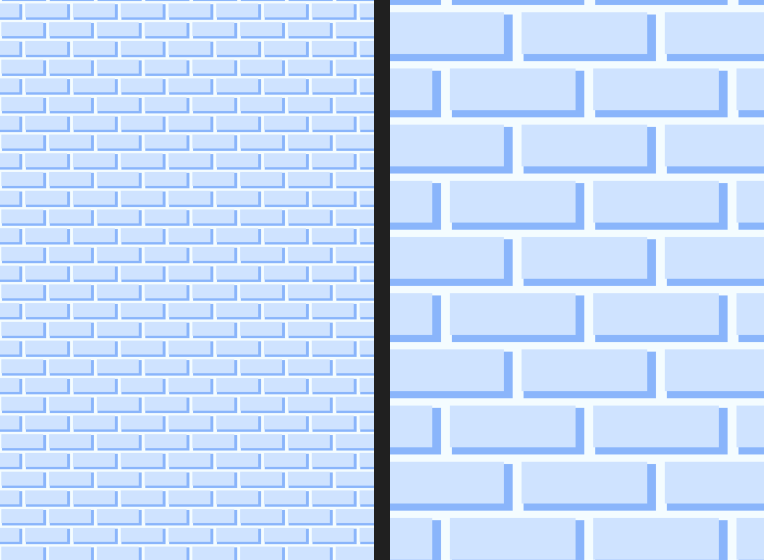
Left: the whole. Right: its middle third, enlarged.
A WebGL 2 fragment shader for this pattern:

```glsl
#version 300 es
precision highp float;

uniform vec2 u_resolution;
out vec4 outColor;

#define BRICKS vec2(7.83, 29.9)      // repeats across and down
#define ORIGIN vec2(-0.003, 0.12)    // first cell corner, from the top left
#define FACE_MIN vec2(0.031, 0.065)  // brick face inside its cell
#define FACE_MAX vec2(0.908, 0.808)
#define SHADE_MIN vec2(0.045, 0.105) // shaded slab behind the face
#define SHADE_MAX vec2(0.969, 0.935)
#define SOFTNESS 0.65                // half width of an edge, in pixels

const vec3 HIGHLIGHT = vec3(0.955, 0.987, 1.0);
const vec3 FACE = vec3(0.81, 0.89, 1.0);
const vec3 SHADE = vec3(0.54, 0.71, 0.985);

// Smooth coverage of an axis-aligned rectangle
float rectangle(vec2 p, vec2 low, vec2 high, vec2 blur) {
  vec2 inside = smoothstep(low - blur, low + blur, p)
              * (1.0 - smoothstep(high - blur, high + blur, p));
  return inside.x * inside.y;
}

void main() {
  vec2 uv = gl_FragCoord.xy / u_resolution;
  vec2 wall = vec2(uv.x, 1.0 - uv.y) * BRICKS - ORIGIN;
  vec2 blur = SOFTNESS * BRICKS / u_resolution;

  // Running bond: every other course moves by half a brick
  float course = floor(wall.y);
  wall.x += 0.5 * mod(course + 1.0, 2.0);
  vec2 cell = fract(wall);

  // Light top and left rims, dark right and bottom rims, flat face
  vec3 color = HIGHLIGHT;
  color = mix(color, SHADE, rectangle(cell, SHADE_MIN, SHADE_MAX, blur));
  color = mix(color, FACE, rectangle(cell, FACE_MIN, FACE_MAX, blur));

  outColor = vec4(color, 1.0);
}
```
